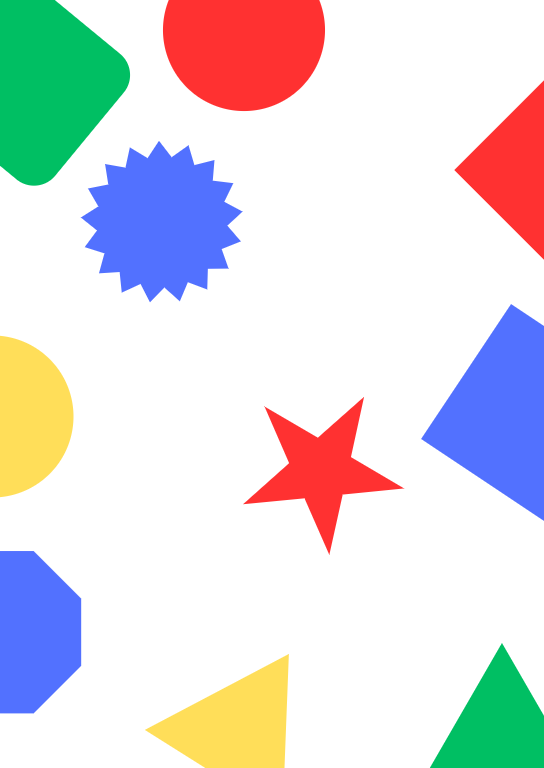
Write a Shadertoy shader that draws this background.

```glsl
// Flat, bright geometric shapes scattered over a white page.
// Every polygon, star and burst is one distance function: the plane is folded
// into half a sector and measured against the edge from a tip to a valley.

#define RED    vec3(1.000, 0.192, 0.192)
#define BLUE   vec3(0.322, 0.443, 1.000)
#define GREEN  vec3(0.000, 0.749, 0.388)
#define YELLOW vec3(1.000, 0.871, 0.349)
#define PAPER  vec3(1.0)
#define DISC_RADIUS     0.1055
#define SQUARE_RADIUS   0.1493
#define TRIANGLE_RADIUS 0.1224
#define CORNER_ROUNDING 0.0358

const float PI = 3.14159265;

// Signed distance to a star with n tips; turn is the direction of one tip in degrees.
float starDistance(vec2 p, float n, float tipRadius, float valleyRadius, float turn) {
    float halfSector = PI / n;
    float angle = atan(p.y, p.x) - radians(turn);
    angle = abs(mod(angle + halfSector, 2.0 * halfSector) - halfSector);
    vec2 tip = vec2(tipRadius, 0.0);
    vec2 edge = valleyRadius * vec2(cos(halfSector), sin(halfSector)) - tip;
    vec2 w = length(p) * vec2(cos(angle), sin(angle)) - tip;
    float along = clamp(dot(w, edge) / dot(edge, edge), 0.0, 1.0);
    float side = edge.x * w.y - edge.y * w.x;
    return length(w - edge * along) * (side > 0.0 ? -1.0 : 1.0);
}

// A regular polygon is a star whose valleys lie on the middle of its sides.
float polygonDistance(vec2 p, float n, float radius, float turn) {
    return starDistance(p, n, radius, radius * cos(PI / n), turn);
}

float discDistance(vec2 p) {
    return length(p) - DISC_RADIUS;
}

// Lays a colour over the page with an edge one pixel wide.
void paint(inout vec3 page, vec3 ink, float dist) {
    page = mix(page, ink, clamp(0.5 - dist * iResolution.y, 0.0, 1.0));
}

void mainImage(out vec4 fragColor, in vec2 fragCoord) {
    vec2 p = fragCoord / iResolution.y;   // canvas height is 1
    vec3 page = PAPER;

    // Discs
    paint(page, RED,    discDistance(p - vec2(0.3177, 0.9609)));
    paint(page, YELLOW, discDistance(p - vec2(-0.0098, 0.4577)));

    // Squares, one with rounded corners
    paint(page, RED,  polygonDistance(p - vec2(0.7409, 0.7786), 4.0, SQUARE_RADIUS, 0.0));
    paint(page, BLUE, polygonDistance(p - vec2(0.6947, 0.4577), 4.0, SQUARE_RADIUS, 11.3));
    float roundedSquare = polygonDistance(p - vec2(0.0348, 0.8928), 4.0, 0.0992, 5.5);
    paint(page, GREEN, roundedSquare - CORNER_ROUNDING);

    // Triangles and octagon
    paint(page, YELLOW, polygonDistance(p - vec2(0.3109, 0.0449), 3.0, TRIANGLE_RADIUS, 57.8));
    paint(page, GREEN,  polygonDistance(p - vec2(0.6536, 0.0404), 3.0, TRIANGLE_RADIUS, 90.0));
    paint(page, BLUE,   polygonDistance(p - vec2(0.0, 0.1768), 8.0, 0.1144, 22.5));

    // Five-pointed star and toothed burst
    paint(page, RED,  starDistance(p - vec2(0.4180, 0.3878), 5.0, 0.1108, 0.0425, -12.4));
    paint(page, BLUE, starDistance(p - vec2(0.2109, 0.7109), 17.0, 0.1058, 0.0853, 92.1));

    fragColor = vec4(page, 1.0);
}
```
